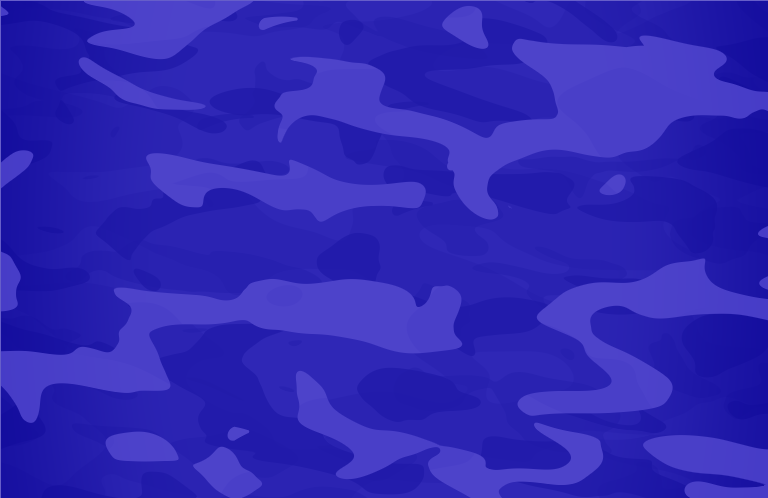
Give the GLSL for this pattern, as a WebGL 1 fragment shader.

```glsl
precision highp float;
// Blue camouflage: smooth, horizontally stretched patches in close tones.
// Each layer is a warped gradient noise cut at a level; small tapered slivers
// are scattered on a grid and the ground deepens towards the left and right.

uniform vec2 u_resolution;

const vec3 GROUND = vec3(0.168, 0.138, 0.700);
const vec3 GROUND_SOFT = vec3(0.186, 0.158, 0.716);
const vec3 SHADE = vec3(0.122, 0.097, 0.660);
const vec3 DEEP = vec3(0.035, 0.010, 0.580);
const vec3 LIGHT = vec3(0.303, 0.262, 0.793);
const vec3 LIGHT_DIM = vec3(0.268, 0.228, 0.778);
const vec3 RIM = vec3(0.400, 0.370, 0.790);

float hash(vec2 p) {
  return fract(sin(dot(p, vec2(127.1, 311.7))) * 43758.547);
}

// Dot product of a random unit gradient with the offset from its corner
float corner(vec2 cell, vec2 offset) {
  float angle = 6.28318 * hash(cell);
  return dot(vec2(cos(angle), sin(angle)), offset);
}

float noise(vec2 p) {
  vec2 i = floor(p);
  vec2 f = p - i;
  vec2 u = f * f * f * (f * (f * 6.0 - 15.0) + 10.0);
  vec2 e = vec2(1.0, 0.0);
  float low = mix(corner(i, f), corner(i + e.xy, f - e.xy), u.x);
  float high = mix(corner(i + e.yx, f - e.yx), corner(i + e.xx, f - e.xx), u.x);
  return mix(low, high, u.y);
}

// Slanted, warped noise whose contours form the patches
float field(vec2 p, vec2 freq, float warp, float seed) {
  vec2 q = (p + vec2(0.0, 0.12 * p.x)) * freq + seed * vec2(7.31, 3.77);
  vec2 bend = vec2(noise(q * 1.1 + 19.4), noise(q * 1.1 + 41.7));
  q += warp * bend * vec2(1.0, 0.6);
  return noise(q) + 0.26 * noise(q * 2.1 + 8.6);
}

// Coverage above a level, smoothed over one pixel by the local slope
float patches(vec2 p, vec2 freq, float warp, float seed, float level, float px) {
  float here = field(p, freq, warp, seed);
  float right = field(p + vec2(px, 0.0), freq, warp, seed);
  float above = field(p + vec2(0.0, px), freq, warp, seed);
  float slope = length(vec2(right - here, above - here));
  return clamp(0.5 + (here - level) / max(slope, 0.0001), 0.0, 1.0);
}

// Distance to a bent capsule that tapers to the right
float sliver(vec2 q, float reach, float thick) {
  q.y += 2.5 * q.x * q.x - 0.15 * q.x;
  float t = clamp(0.5 + 0.5 * q.x / reach, 0.0, 1.0);
  vec2 spine = vec2((2.0 * t - 1.0) * reach, 0.0);
  return length(q - spine) - thick * mix(1.0, 0.25, t);
}

// One sliver in some of the grid cells
float slivers(vec2 p, vec2 cellSize, float share, float seed, float px) {
  vec2 cell = floor(p / cellSize);
  vec2 key = cell + seed;
  vec2 jitter = vec2(hash(key + 3.1), hash(key + 8.7)) - 0.5;
  vec2 q = p - (cell + 0.5 + 0.4 * jitter) * cellSize;
  float reach = mix(0.012, 0.052, hash(key + 5.3));
  float d = sliver(q, reach, mix(0.010, 0.016, hash(key + 1.9)));
  return step(hash(key), share) * clamp(0.5 - d / px, 0.0, 1.0);
}

void main() {
  float px = 1.0 / u_resolution.y;
  vec2 p = gl_FragCoord.xy * px;
  vec2 uv = gl_FragCoord.xy / u_resolution;

  // Ground with faint tonal patches, then darker ones
  float soft = patches(p, vec2(3.2, 6.6), 0.9, 2.0, 0.05, px);
  float shade = patches(p, vec2(4.2, 9.0), 0.9, 5.0, 0.14, px);
  float faint = patches(p, vec2(5.2, 11.0), 0.8, 9.0, 0.18, px);
  vec3 color = mix(GROUND, GROUND_SOFT, 0.8 * soft);
  color = mix(color, SHADE, 0.35 * faint);
  color = mix(color, SHADE, 0.75 * shade);
  color = mix(color, SHADE, 0.6 * slivers(p, vec2(0.31, 0.22), 0.3, 17.0, px));

  // Deepening towards the sides
  vec2 away = (uv - 0.5) * vec2(2.0, 0.6);
  float side = smoothstep(0.55, 1.15, length(away));
  color = mix(color, DEEP, 0.65 * side);

  // Bright patches with dimmer overlaps, plus bright slivers
  float bright = patches(p, vec2(3.7, 7.6), 0.9, 13.0, 0.12, px);
  bright = max(bright, slivers(p, vec2(0.37, 0.26), 0.35, 29.0, px));
  float overlap = patches(p, vec2(3.0, 6.0), 0.7, 21.0, 0.12, px);
  vec3 top = mix(LIGHT, LIGHT_DIM, max(0.45 * overlap, 0.9 * side));
  color = mix(color, top, bright);

  // Thin pale rim along the top and left
  float gap = min(p.x, 1.0 - p.y);
  color = mix(color, RIM, clamp(0.5 + (0.002 - gap) / px, 0.0, 1.0));

  gl_FragColor = vec4(color, 1.0);
}
```
